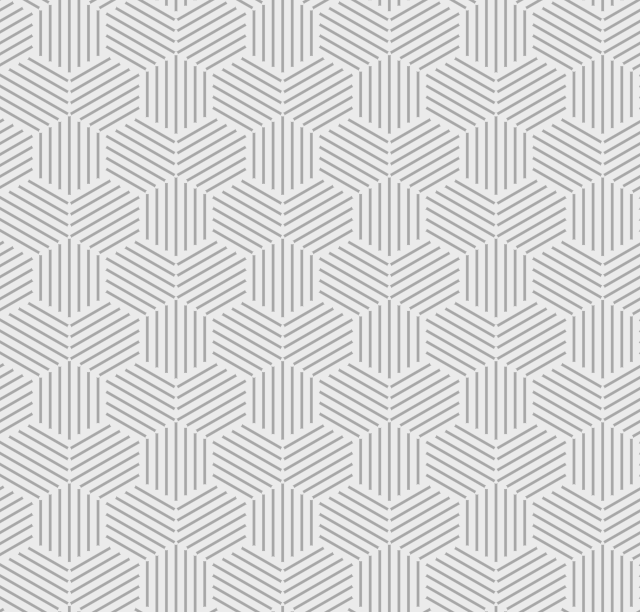
This pattern is drawn by a Shadertoy shader. Its source:

```glsl
// Hexagons in a honeycomb, each hatched with seven parallel grey strokes.
// Three hatch directions, 60 degrees apart, take turns along every row; a
// centred cell holding six hexagons repeats 3 times across and 5 times down.

const float SQRT3 = 1.7320508;

// Signed distance to the seven strokes of a hexagon centred at the origin
float hatchedHexagon(vec2 p, float angle) {
    float spacing = 0.0777;
    vec2 acrossAxis = vec2(cos(angle), sin(angle));
    float across = dot(p, acrossAxis);
    float along = dot(p, vec2(-acrossAxis.y, acrossAxis.x));

    // Nearest stroke; strokes shorten away from the middle to follow the edges
    float index = clamp(round(across / spacing), -3.0, 3.0);
    float halfLength = 0.320 - abs(index) * spacing / SQRT3;
    vec2 d = vec2(abs(across - index * spacing) - 0.011, abs(along) - halfLength);
    return max(d.x, d.y);
}

void mainImage(out vec4 fragColor, in vec2 fragCoord) {
    // One cell is sqrt(3) wide and 1 high
    vec2 cell = vec2(SQRT3, 1.0);
    vec2 p = (fragCoord / iResolution.xy * vec2(3.0, 5.0) - vec2(0.325, 0.729)) * cell;
    float pixel = 5.0 / iResolution.y;

    // Three directions, each at the corner and the middle of the cell
    float dist = 1.0;
    for (int direction = 0; direction < 3; direction++) {
        for (int row = 0; row < 2; row++) {
            float turn = float(direction);
            vec2 q = p - vec2(turn / SQRT3, 0.0) - 0.5 * float(row) * cell;
            q -= cell * round(q / cell);
            dist = min(dist, hatchedHexagon(q, turn * radians(60.0)));
        }
    }

    // Grey ink on pale paper with soft edges
    float ink = 1.0 - smoothstep(-0.75 * pixel, 0.75 * pixel, dist);
    vec3 color = mix(vec3(0.92), vec3(0.655), ink);
    fragColor = vec4(color, 1.0);
}
```
